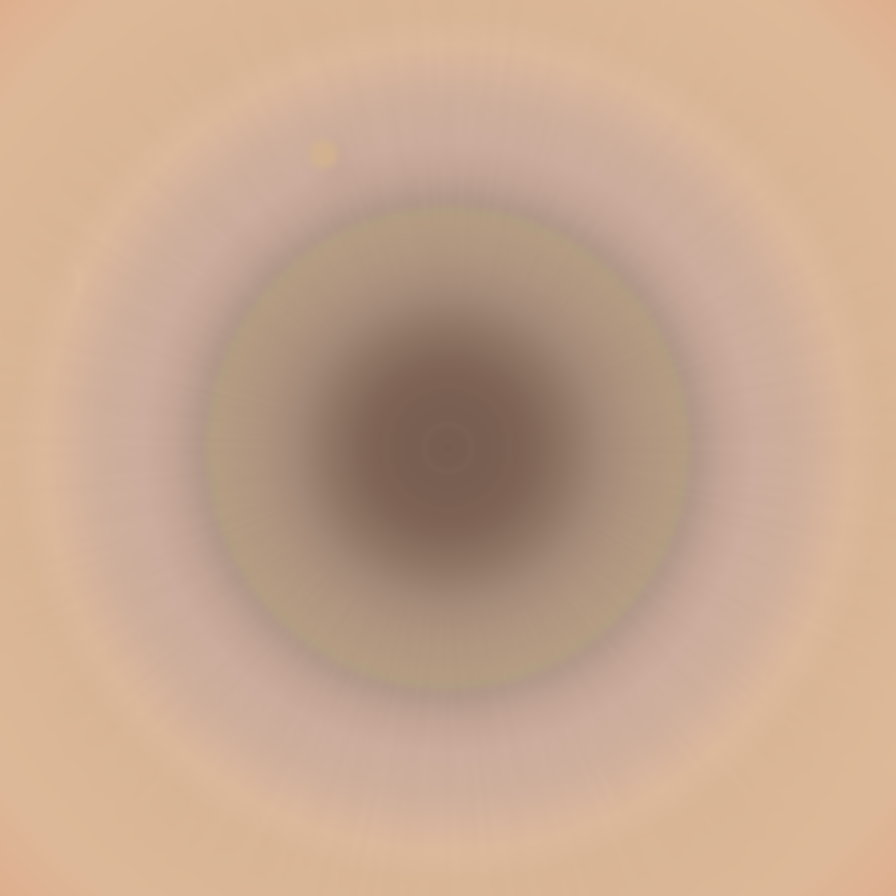
A three.js fragment shader for this background:

```glsl
varying vec2 vUv;

float hash(vec2 p) {
  vec3 q = fract(vec3(p.xyx) * 0.1031);
  q += dot(q, q.yzx + 33.33);
  return fract((q.x + q.y) * q.z);
}

// Value noise that repeats along x after the given period
float ringNoise(vec2 p, float period) {
  vec2 cell = floor(p);
  vec2 f = fract(p);
  f = f * f * (3.0 - 2.0 * f);
  float x0 = mod(cell.x, period);
  float x1 = mod(cell.x + 1.0, period);
  return mix(
    mix(hash(vec2(x0, cell.y)), hash(vec2(x1, cell.y)), f.x),
    mix(hash(vec2(x0, cell.y + 1.0)), hash(vec2(x1, cell.y + 1.0)), f.x),
    f.y);
}

// Linear step to the next colour between two radii
vec3 ramp(vec3 color, vec3 next, float start, float end, float radius) {
  return mix(color, next, clamp((radius - start) / (end - start), 0.0, 1.0));
}

// Soft band around a radius
float band(float radius, float center, float width) {
  float d = (radius - center) / width;
  return exp(-d * d);
}

vec3 radialColor(float r) {
  // Dark core and brown disc
  vec3 color = vec3(0.470, 0.370, 0.315);
  color = ramp(color, vec3(0.485, 0.380, 0.325), 0.030, 0.070, r);
  color = ramp(color, vec3(0.515, 0.410, 0.350), 0.070, 0.100, r);
  color = ramp(color, vec3(0.560, 0.460, 0.390), 0.100, 0.130, r);
  color = ramp(color, vec3(0.635, 0.535, 0.465), 0.130, 0.170, r);
  color = ramp(color, vec3(0.680, 0.575, 0.495), 0.170, 0.205, r);
  color = ramp(color, vec3(0.710, 0.605, 0.510), 0.205, 0.250, r);

  // Rosy ring
  color = ramp(color, vec3(0.695, 0.595, 0.535), 0.255, 0.275, r);
  color = ramp(color, vec3(0.760, 0.640, 0.580), 0.275, 0.305, r);
  color = ramp(color, vec3(0.800, 0.675, 0.615), 0.305, 0.340, r);
  color = ramp(color, vec3(0.805, 0.685, 0.610), 0.340, 0.385, r);
  color = ramp(color, vec3(0.835, 0.700, 0.610), 0.385, 0.420, r);

  // Peach surround and warm corners
  color = ramp(color, vec3(0.860, 0.722, 0.605), 0.420, 0.450, r);
  color = ramp(color, vec3(0.848, 0.710, 0.585), 0.450, 0.485, r);
  color = ramp(color, vec3(0.865, 0.722, 0.595), 0.485, 0.600, r);
  color = ramp(color, vec3(0.870, 0.685, 0.560), 0.620, 0.707, r);
  return color;
}

void main() {
  vec2 p = vUv - 0.5;
  float r = length(p);
  float turn = atan(p.y, p.x) / 6.28319 + 0.5;
  vec3 color = radialColor(r);

  // Greenish rim and faint inner rings
  color += vec3(-0.005, 0.012, -0.012) * band(r, 0.264, 0.006);
  color += 0.012 * band(r, 0.027, 0.004);
  color += 0.009 * band(r, 0.070, 0.005);
  color -= 0.008 * band(r, 0.0, 0.006);

  // Fine radial streaks
  float streak = ringNoise(vec2(turn * 360.0, r * 14.0), 360.0) - 0.5;
  color += 0.008 * streak * smoothstep(0.10, 0.25, r) * (1.0 - smoothstep(0.45, 0.60, r));

  // Broad tint variation
  color += 0.006 * (ringNoise(vec2(turn * 12.0, r * 9.0), 12.0) - 0.5) * smoothstep(0.05, 0.20, r);

  // Small golden spot with a soft shadow
  vec2 spot = vUv - vec2(0.361, 0.828);
  color -= 0.018 * exp(-dot(spot - vec2(0.012, -0.008), spot - vec2(0.012, -0.008)) / 0.0005);
  color = mix(color, vec3(0.825, 0.700, 0.560), 0.85 * (1.0 - smoothstep(0.009, 0.023, length(spot))));

  // Faint short crease at the left
  vec2 crease = vUv - vec2(0.088, 0.684);
  float bend = crease.x + 6.0 * crease.y * crease.y;
  color += 0.012 * band(bend, 0.0, 0.005) * band(crease.y, 0.0, 0.020);

  gl_FragColor = vec4(color, 1.0);
}
```
